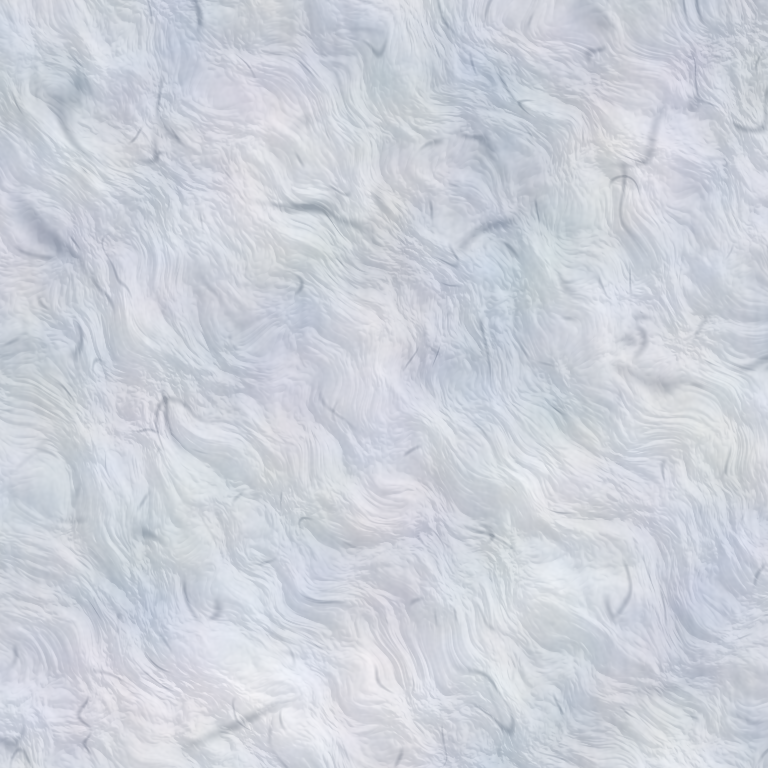
This texture is drawn by a WebGL 1 fragment shader. Its source:

```glsl
precision highp float;
// Pale blue-white crumpled fibre sheet: soft pillows, diagonal creases and fine strands.

uniform vec2 u_resolution;

const vec3 SHADOW = vec3(0.60, 0.63, 0.68);
const vec3 LIGHT = vec3(0.95, 0.96, 0.985);
const vec3 BLUE_TINT = vec3(-0.020, 0.000, 0.024);
const vec3 LILAC_TINT = vec3(0.008, -0.010, 0.016);
const vec2 LIGHT_DIR = vec2(0.55, 0.835);
const float GRAIN_ANGLE = -0.90;

vec2 gradientAt(vec2 cell) {
  float h = fract(sin(dot(cell, vec2(127.1, 311.7))) * 43758.55);
  float angle = 6.28319 * h;
  return vec2(cos(angle), sin(angle));
}

float gradientNoise(vec2 p) {
  vec2 i = floor(p);
  vec2 f = p - i;
  vec2 u = f * f * f * (f * (f * 6.0 - 15.0) + 10.0);
  float a = dot(gradientAt(i), f);
  float b = dot(gradientAt(i + vec2(1.0, 0.0)), f - vec2(1.0, 0.0));
  float c = dot(gradientAt(i + vec2(0.0, 1.0)), f - vec2(0.0, 1.0));
  float d = dot(gradientAt(i + 1.0), f - 1.0);
  return mix(mix(a, b, u.x), mix(c, d, u.x), u.y);
}

vec2 rotate(vec2 p, float angle) {
  float c = cos(angle);
  float s = sin(angle);
  return vec2(c * p.x + s * p.y, c * p.y - s * p.x);
}

float fbm(vec2 p) {
  float sum = 0.0;
  float amp = 1.0;
  for (int i = 0; i < 4; i++) {
    sum += amp * gradientNoise(p);
    p = rotate(p, 0.6) * 2.03 + 17.3;
    amp *= 0.5;
  }
  return sum;
}

// Rounded lumps with narrow valleys; the valleys carry more fine folds.
float billow(vec2 p) {
  float sum = 0.0;
  float amp = 1.0;
  for (int i = 0; i < 5; i++) {
    float n = gradientNoise(p);
    float lump = sqrt(n * n + 0.002);
    sum += amp * lump;
    amp *= mix(0.52, 0.36, smoothstep(0.0, 0.4, lump));
    p = rotate(p, 0.35) * 2.07 + 9.7;
  }
  return sum;
}

// Bends the plane, then stretches it along the crease direction.
vec2 foldSpace(vec2 p) {
  vec2 bend = vec2(gradientNoise(p * 5.0 + 3.1), gradientNoise(p * 5.0 + 41.7));
  bend += 0.4 * vec2(gradientNoise(p * 14.0 + 8.3), gradientNoise(p * 14.0 + 61.9));
  return rotate(p + 0.07 * bend, GRAIN_ANGLE) * vec2(0.65, 1.1);
}

float relief(vec2 p, float scale) {
  return billow(foldSpace(p) * scale);
}

// Thin dark lines that fade in and out along their length.
float creases(vec2 p, vec2 folded) {
  float sum = 0.0;
  float scale = 5.0;
  for (int i = 0; i < 3; i++) {
    float edge = abs(gradientNoise(folded * scale + scale * 7.7));
    float fade = smoothstep(0.08, 0.45, gradientNoise(p * scale * 1.3 + scale));
    sum += fade * (1.0 - smoothstep(0.0, 0.05, edge));
    scale *= 1.8;
  }
  return sum;
}

float strands(vec2 p, float angle, vec2 scale) {
  return gradientNoise(rotate(p, angle) * scale);
}

void main() {
  vec2 p = gl_FragCoord.xy / u_resolution.y;
  float scale = 7.0;
  float stepSize = 0.002;

  // Slope of the folded sheet towards the light
  float height = relief(p, scale);
  float ahead = relief(p + LIGHT_DIR * stepSize, scale);
  float slope = (height - ahead) / (stepSize * scale);
  float lit = slope * inversesqrt(1.0 + slope * slope);

  // Broad patches, creases and fibres
  vec2 folded = foldSpace(p);
  float patches = fbm(p * 3.6 + 5.2);
  float dark = smoothstep(0.2, -0.4, patches);
  float fibre = strands(folded, 0.1, vec2(28.0, 110.0))
              + dark * strands(p + 0.05 * folded, 0.08, vec2(95.0, 16.0));
  float grain = gradientNoise(p * 170.0);

  float tone = 0.61 + 0.15 * lit + 0.24 * patches + 0.30 * (height - 0.36);
  tone += 0.10 * fibre + 0.05 * grain - 0.36 * creases(p, folded);
  tone = clamp(tone, 0.0, 1.0);

  // Cool and lilac drifts over the grey
  vec3 color = mix(SHADOW, LIGHT, tone);
  color += BLUE_TINT * (fbm(p * 7.0 + 31.0) + 0.3 * (dark - 0.5));
  color += LILAC_TINT * fbm(p * 5.0 + 73.0);
  gl_FragColor = vec4(color, 1.0);
}
```
